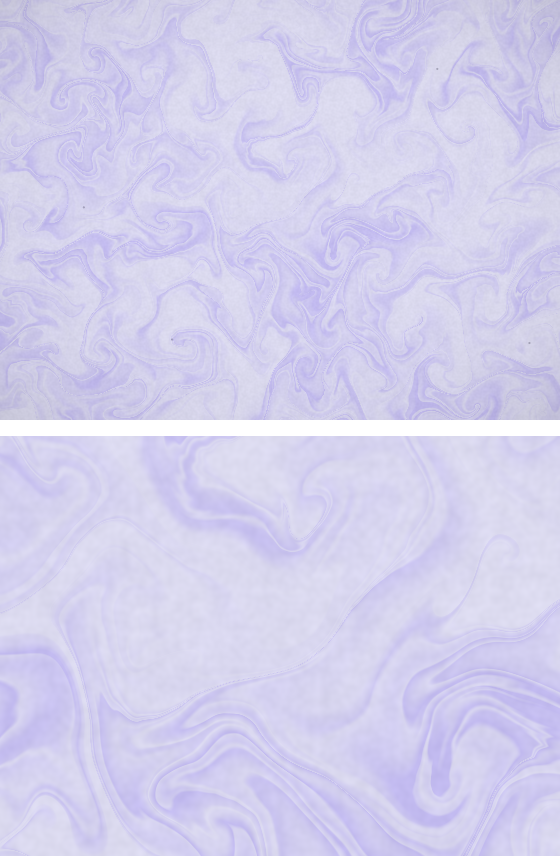
Top, the full canvas; bottom, a detail of the centre.
Write a Shadertoy shader that draws this texture.

```glsl
float hash(vec2 cell) {
    return fract(sin(dot(cell, vec2(127.1, 311.7))) * 43758.5);
}

vec2 gradient(vec2 cell) {
    float angle = 6.2832 * hash(cell);
    return vec2(cos(angle), sin(angle));
}

float noise(vec2 p) {
    vec2 i = floor(p), f = p - i;
    vec2 u = f * f * f * (f * (f * 6.0 - 15.0) + 10.0);
    vec2 e = vec2(0, 1);
    return mix(
        mix(dot(gradient(i), f), dot(gradient(i + e.yx), f - e.yx), u.x),
        mix(dot(gradient(i + e.xy), f - e.xy), dot(gradient(i + e.yy), f - e.yy), u.x), u.y);
}

// Divergence-free velocity: swirls the ink without thinning it out
vec2 curl(vec2 p) {
    float n = noise(p);
    vec2 slope = vec2(noise(p + vec2(0.02, 0)) - n, noise(p + vec2(0, 0.02)) - n) / 0.02;
    return vec2(slope.y, -slope.x);
}

// Carries a point back along large and small eddies
vec2 stir(vec2 p) {
    for (int i = 0; i < 8; i++) {
        p += 0.026 * curl(p * 4.2 + 3.7);
        p += 0.012 * curl(p * 9.5 + 21.3);
    }
    return p;
}

float vein(float field, float width) {
    return 1.0 - smoothstep(0.0, width, abs(field));
}

float inkAmount(vec2 p) {
    vec2 q = mat2(1.2, -0.4, -0.4, 0.85) * stir(p);

    // Broad pools holding bands with one crisp and one fading side
    float pool = smoothstep(-0.34, 0.32, noise(q * 3.0 + 7.4));
    float band = fract(noise(q * 4.5 + 31.6) * 3.4 + 0.3);
    float fade = smoothstep(0.0, 0.2, band) * (1.0 - band);
    float ink = pool * (0.22 + 0.95 * fade);

    // Dark and pale threads that come and go
    float reach = smoothstep(-0.15, 0.2, noise(p * 4.0 + 54.2));
    ink += 0.42 * reach * vein(noise(q * 4.0 + 12.9), 0.11);
    ink *= 1.0 - 0.75 * vein(noise(q * 5.5 + 43.1), 0.09);
    return clamp(ink, 0.0, 1.0);
}

void mainImage(out vec4 fragColor, in vec2 fragCoord) {
    vec2 p = fragCoord / iResolution.y;
    vec3 paper = vec3(0.862, 0.857, 0.938);
    vec3 violet = vec3(0.758, 0.728, 0.938);
    vec3 color = mix(paper, violet, inkAmount(p * 1.45 + 2.3));

    // Cloudy paper with faint grain
    color += 0.014 * noise(p * 22.0) + 0.02 * noise(p * 80.0) + 0.02 * noise(p * 170.0);

    // Rare dark specks
    vec2 cell = floor(p * 9.0);
    vec2 center = 0.2 + 0.6 * vec2(hash(cell + 5.3), hash(cell + 9.1));
    float speck = 1.0 - smoothstep(0.01, 0.035, length(fract(p * 9.0) - center));
    color -= 0.2 * speck * step(0.96, hash(cell + 2.7));

    // Grayer edges and corners
    vec2 offset = fragCoord / iResolution.xy - 0.5;
    float corner = dot(offset, offset);
    color *= 1.0 - 0.4 * corner * corner;

    fragColor = vec4(color, 1.0);
}
```
